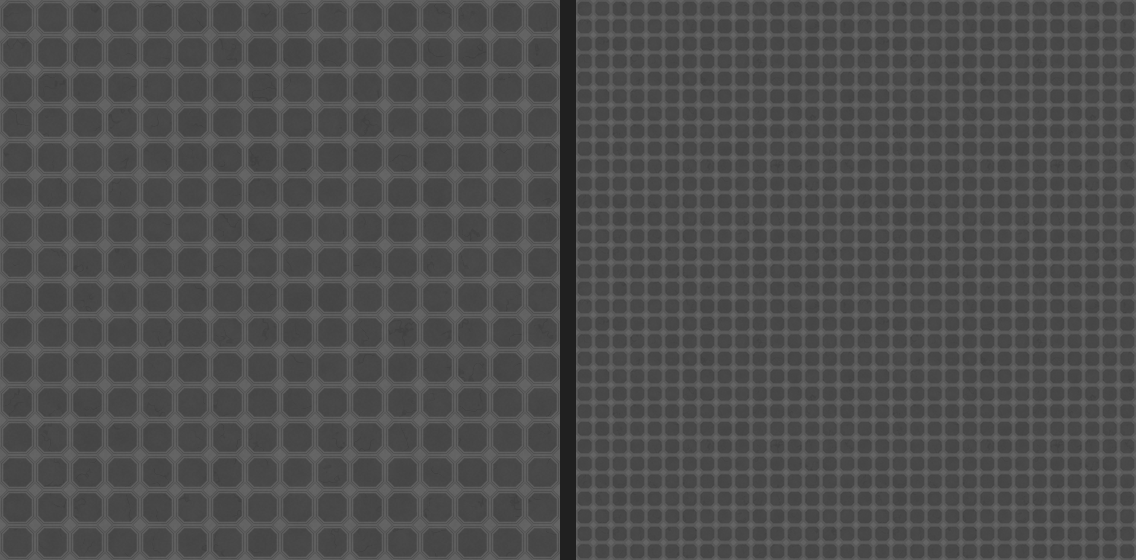
Left, the tile; right, the same tile 2 across and 2 down.
Give the GLSL for this pattern, as a WebGL 1 fragment shader.

```glsl
precision highp float;

uniform vec2 u_resolution;

const float REPEATS = 16.0;

// Lengths are fractions of one repeat
const float BAND_HALF = 0.094;      // half width of the straight bands
const float CORNER_CUT = 0.36;      // reach of the bevel from the crossing
const float DIAMOND_REACH = 0.195;  // half diagonal of the diamond
const float STRIP_WIDTH = 0.045;
const float GROOVE_WIDTH = 0.015;

const vec3 TILE_COLOR = vec3(0.280);
const vec3 STRIP_COLOR = vec3(0.368);
const vec3 DIAMOND_COLOR = vec3(0.388);
const vec3 GROOVE_COLOR = vec3(0.270);

const float TILE_VARIATION = 0.006;
const float MOTTLE_AMOUNT = 0.022;
const float GRAIN_AMOUNT = 0.012;
const float CRACK_AMOUNT = 0.022;
const float CRACK_WIDTH = 0.025;

const float INV_SQRT2 = 0.70710678;

float hash(vec2 p) {
  return fract(sin(dot(p, vec2(12.9898, 78.233))) * 43758.5453);
}

// Value noise that wraps after a whole number of cells
float wrappedNoise(vec2 uv, float period) {
  vec2 p = uv * period;
  vec2 i = floor(p);
  vec2 f = fract(p);
  f = f * f * (3.0 - 2.0 * f);
  vec2 lo = mod(i, period);
  vec2 hi = mod(i + 1.0, period);
  return mix(mix(hash(lo), hash(vec2(hi.x, lo.y)), f.x),
             mix(hash(vec2(lo.x, hi.y)), hash(hi), f.x), f.y);
}

float wrappedFbm(vec2 uv, float period) {
  float sum = 0.0;
  float weight = 0.5;
  for (int octave = 0; octave < 4; octave++) {
    sum += weight * wrappedNoise(uv, period);
    period *= 2.0;
    weight *= 0.5;
  }
  return sum / 0.9375;
}

// Share of a pixel lying on the positive side of an edge
float coverage(float dist, float pixel) {
  return clamp(dist / pixel + 0.5, 0.0, 1.0);
}

float stripe(float dist, float start, float width, float pixel) {
  return coverage(dist - start, pixel) - coverage(dist - start - width, pixel);
}

// Thin broken veins along the middle contour of the noise
float cracks(vec2 uv) {
  float ridge = abs(wrappedFbm(uv, 24.0) - 0.5);
  float patches = smoothstep(0.45, 0.75, wrappedNoise(uv + 0.37, 40.0));
  return (1.0 - smoothstep(0.0, CRACK_WIDTH, ridge)) * patches;
}

void main() {
  vec2 uv = gl_FragCoord.xy / u_resolution;
  float pixel = REPEATS / min(u_resolution.x, u_resolution.y);

  // Distances from the nearest band crossing
  vec2 cell = uv * REPEATS;
  vec2 p = abs(fract(cell + 0.5) - 0.5);
  float diagonal = p.x + p.y;
  float outsideTile = max(BAND_HALF - min(p.x, p.y),
                          (CORNER_CUT - diagonal) * INV_SQRT2);
  float outsideDiamond = (diagonal - DIAMOND_REACH) * INV_SQRT2;

  // Octagonal tile with its own slight tone
  float tone = hash(mod(floor(cell), REPEATS) + 3.7) - 0.5;
  vec3 tile = TILE_COLOR + TILE_VARIATION * tone;
  tile -= CRACK_AMOUNT * cracks(uv);

  // Strips, grooves and diamond
  float groove = stripe(outsideTile, STRIP_WIDTH, GROOVE_WIDTH, pixel);
  groove = max(groove, stripe(outsideDiamond, 0.0, GROOVE_WIDTH, pixel));
  vec3 trim = mix(STRIP_COLOR, GROOVE_COLOR, groove);
  trim = mix(trim, DIAMOND_COLOR, coverage(-outsideDiamond, pixel));

  vec3 color = mix(tile, trim, coverage(outsideTile, pixel));

  // Surface wear
  color += MOTTLE_AMOUNT * (wrappedFbm(uv, 32.0) - 0.5);
  color += GRAIN_AMOUNT * (wrappedNoise(uv, 384.0) - 0.5);

  gl_FragColor = vec4(color, 1.0);
}
```
